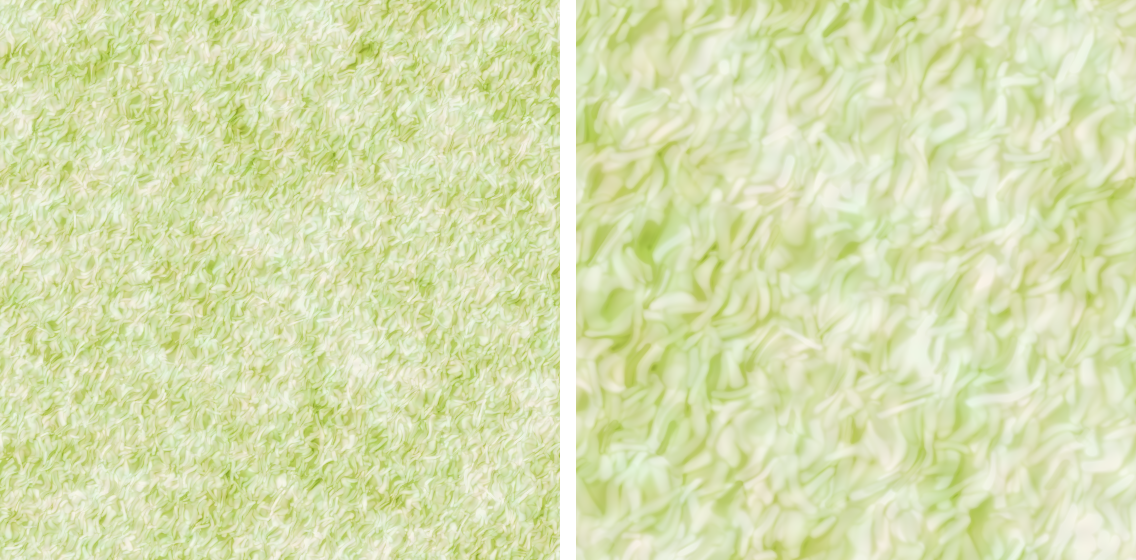
Left: the whole. Right: its middle third, enlarged.
Reproduce this texture procedurally as a Shadertoy shader.

```glsl
// Sun-bleached short turf: soft pale blades leaning up to the right over olive gaps.
// Layers of scattered strokes build one tone value, shifted by leaning clumps and
// broad patches of gradient noise; a colour ramp turns it into greens and creams.

const float LEAN = 1.05;            // main blade angle, radians from horizontal
const float BLADE_CELL = 0.0215;    // spacing of the blades
const vec2 BLADE_SIZE = vec2(0.0092, 0.0036);  // half length, half width
const float BLADE_SPREAD = 0.9;     // how far angles stray from the lean
const int BLADE_LAYERS = 4;
const float EDGE = 0.0021;          // softness of blade edges
const vec2 SHADOW_SHIFT = vec2(-0.0028, 0.0018);
const float SHADOW_DEPTH = 0.6;
const float GAP_TONE = -1.6;        // darkness between blades
const float STROKE_CONTRAST = 0.78;
const float TONE_BIAS = 0.52;
const vec2 CLUMP_SCALE = vec2(24.0, 48.0);   // along and across the lean
const float CLUMPS = 1.7;
const vec2 GRAIN_SCALE = vec2(55.0, 105.0);
const float GRAIN = 1.3;
const vec3 PATCHES = vec3(1.45, 1.55, 1.0);  // broad, middle and small patches
const float TINT = 0.035;           // mint to pink drift
const float SHEEN = 0.05;           // brightness change along the grain

// Tone is in standard deviations around the mean; one colour per stop.
const int STOPS = 8;
const float STOP_TONE[STOPS] = float[](-3.2, -2.17, -1.48, -0.95, -0.39, 0.31, 1.2, 2.3);
const vec3 STOP_COLOR[STOPS] = vec3[](
    vec3(0.56, 0.65, 0.17), vec3(0.71, 0.79, 0.33),
    vec3(0.74, 0.80, 0.43), vec3(0.79, 0.84, 0.55),
    vec3(0.82, 0.86, 0.63), vec3(0.85, 0.88, 0.71),
    vec3(0.89, 0.91, 0.80), vec3(0.93, 0.94, 0.88));

vec3 hash3(vec2 p) {
    vec3 q = fract(p.xyx * vec3(0.1031, 0.1030, 0.0973));
    q += dot(q, q.yxz + 33.33);
    return fract((q.xxy + q.yzz) * q.zyx);
}

vec2 gradientAt(vec2 cell) {
    float a = 6.2832 * hash3(cell + 71.0).x;
    return vec2(cos(a), sin(a));
}

float gradientNoise(vec2 p) {
    vec2 i = floor(p), f = fract(p);
    vec2 u = f * f * f * (f * (f * 6.0 - 15.0) + 10.0);
    vec2 e = vec2(1.0, 0.0);
    float low = mix(dot(gradientAt(i), f), dot(gradientAt(i + e), f - e), u.x);
    float high = mix(dot(gradientAt(i + e.yx), f - e.yx),
                     dot(gradientAt(i + e.xx), f - e.xx), u.x);
    return mix(low, high, u.y);
}

// Coordinates along and across a direction
vec2 alongAcross(vec2 p, float angle) {
    float c = cos(angle), s = sin(angle);
    return vec2(c * p.x + s * p.y, c * p.y - s * p.x);
}

// Distance from the spine of a stroke
float spineDistance(vec2 p, float angle, float halfLength) {
    vec2 q = alongAcross(p, angle);
    return length(vec2(max(abs(q.x) - halfLength, 0.0), q.y));
}

// Lays one scattered layer of strokes, with soft shadows, over the tone
void paintBlades(inout float tone, vec2 p, float cellSize, vec2 size,
                 float spread, float level, float density, float seed) {
    vec2 home = floor(p / cellSize);
    for (int x = -1; x <= 1; x++)
    for (int y = -1; y <= 1; y++) {
        vec2 cell = home + vec2(x, y);
        vec3 place = hash3(cell + seed);
        vec3 look = hash3(cell + seed + 157.0);
        if (look.z > density) continue;
        vec2 local = p - (cell + 0.2 + 0.6 * place.xy) * cellSize;
        float angle = LEAN + spread * (place.z + look.x - 1.0) * 1.4;
        float halfLength = size.x * mix(0.4, 1.3, look.y);
        float width = size.y * mix(0.75, 1.2, look.x);

        float shade = spineDistance(local + SHADOW_SHIFT, angle, halfLength);
        tone -= SHADOW_DEPTH * (1.0 - smoothstep(0.3 * width, 1.4 * width, shade));

        float d = spineDistance(local, angle, halfLength);
        float cover = 1.0 - smoothstep(width - EDGE, width + EDGE, d);
        float rim = min(d / width, 1.2);
        float bladeTone = level + 2.0 * fract(look.y * 7.31 + place.x) - 1.0
                        + 0.5 - rim * rim;
        tone = mix(tone, bladeTone, cover);
    }
}

vec3 grassColor(float tone) {
    vec3 color = STOP_COLOR[0];
    for (int i = 1; i < STOPS; i++)
        color = mix(color, STOP_COLOR[i],
                    clamp((tone - STOP_TONE[i - 1]) / (STOP_TONE[i] - STOP_TONE[i - 1]), 0.0, 1.0));
    return color;
}

void mainImage(out vec4 fragColor, in vec2 fragCoord) {
    vec2 p = fragCoord / iResolution.y;

    // Bend the strokes a little
    vec2 bent = p + 0.010 * vec2(gradientNoise(p * 34.0), gradientNoise(p * 34.0 + 47.3));

    // Blades, then rare long pale straws and thin dark creases
    float tone = GAP_TONE;
    for (int i = 0; i < BLADE_LAYERS; i++) {
        float k = float(i);
        paintBlades(tone, bent + k * vec2(0.0113, 0.0071), BLADE_CELL, BLADE_SIZE,
                    BLADE_SPREAD, 0.0, 1.0, 19.0 + 211.0 * k);
    }
    paintBlades(tone, bent, 0.05, vec2(0.016, 0.0029), 1.3, 0.8, 0.3, 907.0);
    paintBlades(tone, bent, 0.036, vec2(0.011, 0.0019), 0.35, -2.0, 0.5, 1213.0);

    // Grain and clumps along the lean, then bleached or lush patches
    vec2 combed = alongAcross(bent, LEAN);
    float grain = gradientNoise(combed * GRAIN_SCALE);
    tone = (tone + GRAIN * grain) * STROKE_CONTRAST + TONE_BIAS;
    tone += CLUMPS * gradientNoise(combed * CLUMP_SCALE + 31.7);
    tone += dot(PATCHES, vec3(gradientNoise(p * 5.0 + 3.7), gradientNoise(p * 13.0 + 21.1),
                              gradientNoise(p * 29.0 + 8.3)));

    // Colour, with a slight drift of hue and a sheen
    vec3 color = grassColor(tone);
    float drift = gradientNoise(p * 17.0 + 63.9) + gradientNoise(p * 55.0 + 5.1);
    color += TINT * drift * vec3(1.0, -0.35, 0.1);
    color *= 1.0 + SHEEN * grain;
    fragColor = vec4(clamp(color, 0.0, 1.0), 1.0);
}
```
